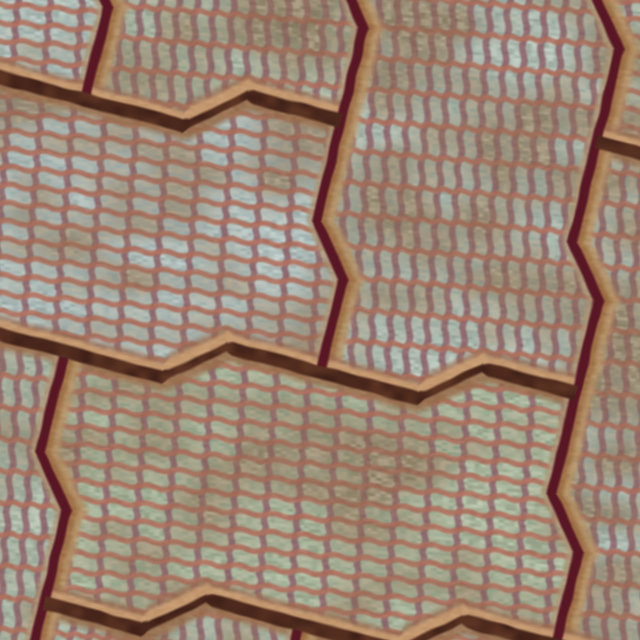
This texture is drawn by a Shadertoy shader. Its source:

```glsl
// Tilted herringbone of zigzag-edged paving blocks, each faced with a fine mosaic grid.

float hash(vec2 p) {
    return fract(sin(dot(p, vec2(127.1, 311.7))) * 43758.5453);
}

float noise(vec2 p) {
    vec2 i = floor(p), f = fract(p);
    f = f * f * (3.0 - 2.0 * f);
    return mix(mix(hash(i), hash(i + vec2(1, 0)), f.x),
               mix(hash(i + vec2(0, 1)), hash(i + vec2(1, 1)), f.x), f.y);
}

// Periodic zigzag through (k.x, k.y) and (k.z, k.w): returns offset and steepness
vec2 zigzag(float t, vec4 k) {
    float f = fract(t - k.x), w = k.z - k.x;
    float s = min(f / w, (1.0 - f) / (1.0 - w));
    float steep = smoothstep(0.0, 0.03, f) * (1.0 - smoothstep(w, w + 0.03, f));
    return vec2(mix(k.y, k.w, s), steep);
}

// Coverage of a band reaching from an edge to the given width
float band(float d, float width, float soft) {
    return 1.0 - smoothstep(width - soft, width + soft, d);
}

void mainImage(out vec4 fragColor, in vec2 fragCoord) {
    // Tilted lattice, one unit per half block, v pointing down
    vec2 p = vec2(fragCoord.x, iResolution.y - fragCoord.y) / iResolution.y;
    vec2 uv = mat2(0.9967, -0.0815, 0.0815, 0.9967) * (p - vec2(0.130, 0.167));
    uv /= vec2(0.401, 0.3945);
    float aa = max(2.0 / iResolution.y, 0.005);

    // Bend the lattice along both zigzag seams
    vec2 across = zigzag(uv.x, vec4(0.392, 0.043, 0.632, -0.097));
    vec2 down = zigzag(uv.y, vec4(0.376, -0.058, 0.598, 0.064));
    vec2 bent = uv - vec2(down.x, across.x);
    bent += 0.008 * (vec2(noise(uv * 14.0), noise(uv * 14.0 + 40.0)) - 0.5);
    vec2 cell = floor(bent), f = fract(bent);

    // Herringbone: 3 left, 0 right, 2 upper, 1 lower half of a block
    float part = mod(cell.x - cell.y, 4.0);
    bool isLeft = part > 2.5, isRight = part < 0.5;
    bool isLower = part > 0.5 && part < 1.5, isUpper = part > 1.5 && part < 2.5;
    bool upright = isLower || isUpper;
    vec2 block = cell - vec2(isRight ? 1.0 : 0.0, isLower ? 1.0 : 0.0);
    float tone = hash(block + 17.3);

    // Distances to the four sides, ignoring the joined one
    vec2 slant = 1.0 - vec2(0.12, 0.14) * vec2(down.y, across.y);
    float left = isRight ? 9.0 : f.x * slant.x;
    float right = isLeft ? 9.0 : (1.0 - f.x) * slant.x;
    float top = isLower ? 9.0 : f.y * slant.y;
    float bottom = isUpper ? 9.0 : (1.0 - f.y) * slant.y;

    // Mosaic grid turned with the block
    vec2 count = upright ? vec2(14.0, 8.0) : vec2(8.0, 14.0);
    vec2 g = uv * count + 0.3;
    g += 0.09 * sin(6.2832 * g.yx) * (upright ? vec2(1.0, 0.4) : vec2(0.4, 1.0));
    vec2 toLine = (0.5 - abs(fract(g) - 0.5)) / count;

    // Chips: pale glaze, mottled by brown stains and grain
    float stain = 0.6 * noise(uv * 2.3 + block * 5.0) + 0.4 * noise(uv * vec2(5.0, 9.0));
    float chip = hash(floor(g) + block * 31.0);
    float grain = noise(uv * vec2(45.0, 80.0)) - 0.5;
    vec3 glaze = mix(vec3(0.66, 0.71, 0.61), vec3(0.70, 0.76, 0.77), tone);
    float wear = smoothstep(0.3, 0.8, stain + 0.25 * (chip - 0.5) + 0.2 * grain);
    vec3 col = mix(glaze, vec3(0.58, 0.51, 0.41), 0.85 * wear);
    col += 0.10 * grain + 0.05 * (chip - 0.5);

    // Mauve upright and salmon level grid lines
    vec3 mauve = mix(vec3(0.56, 0.40, 0.43), vec3(0.55, 0.41, 0.37), wear);
    vec3 salmon = mix(vec3(0.69, 0.44, 0.37), vec3(0.61, 0.42, 0.34), wear);
    col = mix(col, mauve, 0.92 * band(toLine.x, 0.013, aa + 0.003));
    col = mix(col, salmon, 0.92 * band(toLine.y, 0.011, aa + 0.003));

    // Bevels: lit lower rim, ochre left rim, thin right rim, brown upper rim
    col = mix(col, vec3(0.60, 0.44, 0.31), 0.9 * band(top, 0.055, 0.02));
    col = mix(col, vec3(0.67, 0.58, 0.45), 0.8 * band(right, 0.040, 0.012));
    col = mix(col, vec3(0.71, 0.57, 0.40), 0.9 * band(left, 0.072, 0.018));
    col = mix(col, vec3(0.60, 0.41, 0.24), 0.8 * band(left, 0.042, 0.016));
    col = mix(col, vec3(0.60, 0.42, 0.32), 0.7 * band(bottom, 0.075, 0.015));
    col = mix(col, vec3(0.77, 0.60, 0.44), band(bottom, 0.054, 0.012));
    col += 0.05 * grain;

    // Dark joints: crimson upright ones, brown level ones thinner on the steps
    float upJoint = band(min(left, right), 0.019, aa + 0.003);
    float levelJoint = band(min(top, bottom), mix(0.027, 0.015, across.y), aa + 0.003);
    col = mix(col, vec3(0.35, 0.09, 0.15), upJoint);
    vec3 soil = mix(vec3(0.24, 0.12, 0.09), vec3(0.37, 0.21, 0.14), noise(uv * 22.0));
    col = mix(col, soil, levelJoint);

    fragColor = vec4(clamp(col, 0.0, 1.0), 1.0);
}
```
